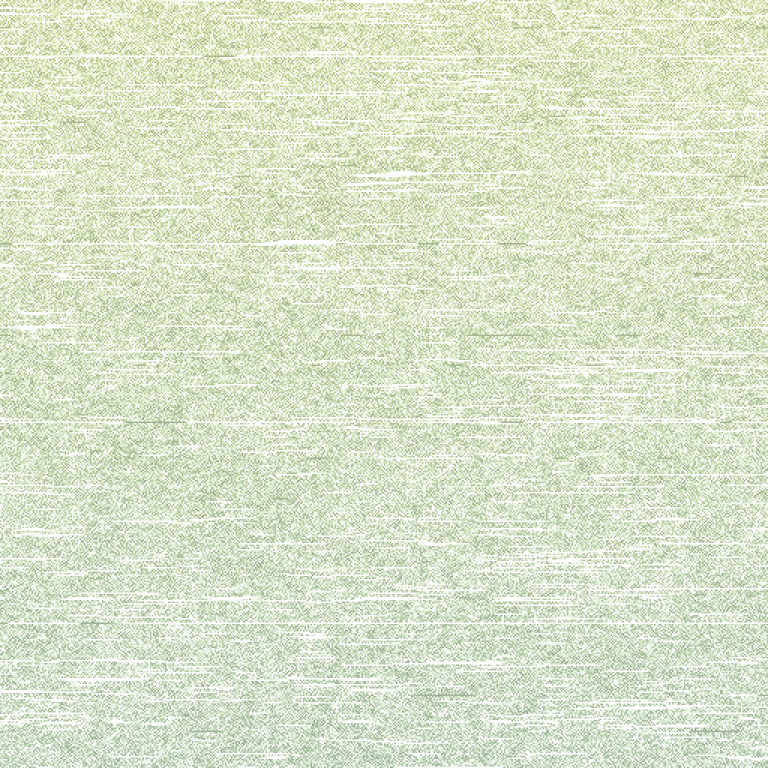
A three.js fragment shader for this texture:

```glsl
varying vec2 vUv;

const float GRAINS = 512.0;
const float LONG_LINES = 4.0;

float hash(vec2 p) {
  vec3 q = fract(vec3(p.xyx) * 0.1031);
  q += dot(q, q.yzx + 33.33);
  return fract((q.x + q.y) * q.z);
}

float valueNoise(vec2 p) {
  vec2 i = floor(p);
  vec2 f = fract(p);
  f = f * f * (3.0 - 2.0 * f);
  float low = mix(hash(i), hash(i + vec2(1.0, 0.0)), f.x);
  float high = mix(hash(i + vec2(0.0, 1.0)), hash(i + vec2(1.0, 1.0)), f.x);
  return mix(low, high, f.y);
}

// Grain slightly unlike its side neighbours, roughly even in 0..1
float fineGrain(vec2 cell) {
  float sum = hash(cell);
  for (int k = 0; k < 2; k++) {
    float s = float(k) * 2.0 - 1.0;
    sum -= 0.14 * (hash(cell + vec2(s, 0.0)) + hash(cell + vec2(0.0, s)));
    sum += 0.07 * (hash(cell + vec2(s, s)) + hash(cell + vec2(s, -s)));
  }
  return smoothstep(-0.36, 1.08, sum);
}

// Small flat clumps over faint broad patches, centred on zero
float unevenness(vec2 cell) {
  float clump = valueNoise(cell * vec2(0.21, 0.46) + 90.0) - 0.5;
  float patchy = valueNoise(cell * vec2(0.012, 0.03) + 150.0) - 0.5;
  return 0.3 * clump + 0.08 * patchy;
}

// Short thin pale streaks with ragged ends
float paleStreak(vec2 pos, float row, float grain) {
  float rowBias = hash(vec2(row, 71.0));
  float patchBias = valueNoise(pos * vec2(4.0, 30.0) + 20.0);
  float level = valueNoise(vec2(pos.x * 16.0 + rowBias * 50.0, row));
  float score = level + 0.4 * rowBias + 0.2 * patchBias + 0.1 * (grain - 0.5);
  return smoothstep(1.17, 1.25, score);
}

// Rare thin dark dashes
float darkDash(float x, float row) {
  float level = valueNoise(vec2(x * 22.0, row + 640.0));
  return smoothstep(0.84, 0.9, level) * step(0.965, hash(vec2(row, 13.0)));
}

// One line across the canvas in each band: x is its mask, y its dark part
vec2 longLine(float x, float row) {
  float bandHeight = GRAINS / LONG_LINES;
  float band = floor(row / bandHeight);
  float lineRow = floor((band + 0.7 + 0.2 * hash(vec2(band, 5.0))) * bandHeight);
  float onLine = 1.0 - step(0.5, abs(row - lineRow));
  float visible = smoothstep(0.0, 0.2, valueNoise(vec2(x * 4.0, band + 300.0)));
  float dark = smoothstep(0.82, 0.86, valueNoise(vec2(x * 18.0, band + 400.0)));
  return vec2(onLine * visible, dark);
}

// Ink of one grain cell, from 0 (paper) to 1 (darkest)
float cellInk(vec2 cell) {
  vec2 pos = cell / GRAINS;
  float grain = fineGrain(cell);
  float ink = grain - 0.15 + 0.1 * pow(grain, 10.0) + unevenness(cell);
  ink = clamp(ink, 0.0, 1.0) * smoothstep(0.0, 0.12, ink);
  float wander = floor(2.5 * valueNoise(pos * vec2(12.0, 20.0)));
  ink *= 1.0 - paleStreak(pos, cell.y + wander, grain);
  ink = max(ink, 0.8 * darkDash(pos.x, cell.y));
  vec2 line = longLine(pos.x, cell.y);
  return mix(ink, 0.85 * line.y, line.x);
}

// Blends neighbouring cells over narrow smooth edges
float inkAt(vec2 uv) {
  vec2 p = uv * GRAINS - 0.5;
  vec2 i = floor(p);
  vec2 f = smoothstep(0.25, 0.75, fract(p));
  float low = mix(cellInk(i), cellInk(i + vec2(1.0, 0.0)), f.x);
  float high = mix(cellInk(i + vec2(0.0, 1.0)), cellInk(i + vec2(1.0, 1.0)), f.x);
  return mix(low, high, f.y);
}

// Paper to tint, then tint to shade, both cooler towards the bottom
vec3 inkColour(float ink, float height) {
  vec3 paper = vec3(0.995, 1.0, 0.995);
  vec3 tint = mix(vec3(0.795, 0.872, 0.76), vec3(0.865, 0.91, 0.715), height);
  vec3 shade = mix(vec3(0.53, 0.61, 0.54), vec3(0.60, 0.66, 0.48), height);
  vec3 colour = mix(paper, tint, clamp(ink / 0.4, 0.0, 1.0));
  return mix(colour, shade, clamp((ink - 0.4) / 0.6, 0.0, 1.0));
}

void main() {
  gl_FragColor = vec4(inkColour(inkAt(vUv), vUv.y), 1.0);
}
```
